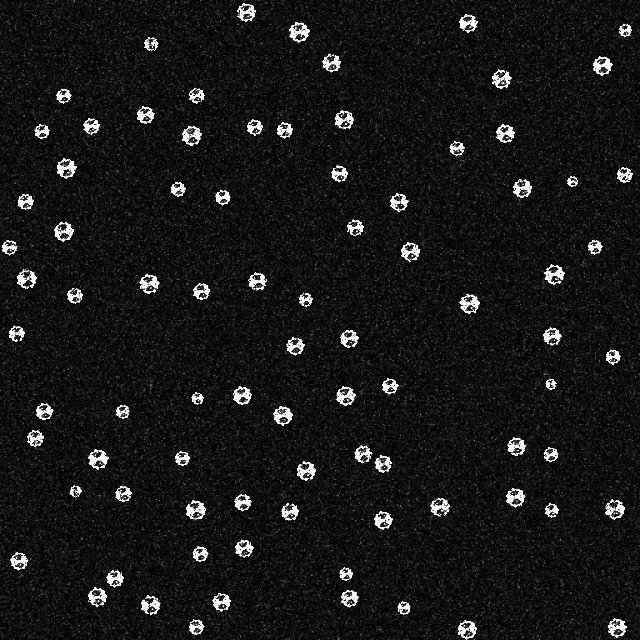
Reproduce this pattern procedurally as a Shadertoy shader.

```glsl
// Bright banded beads scattered over a dark field of fine speckle grain.

const float GRAINS = 512.0;         // speckle cells across the canvas
const float BEAD_CELLS = 12.0;      // bead grid cells across the canvas
const float BEAD_CHANCE = 0.6;      // share of grid cells holding a bead
const float BEAD_JITTER = 0.7;      // wander of a bead within its cell
const float RADIUS_MIN = 0.0085;
const float RADIUS_MAX = 0.0160;
const float LOBE_TILT = 0.2;        // lean of the dark lobes, in radians
const float FIELD_GAIN = 0.062;     // mean brightness of the field
const float LOBE_GAIN = 0.17;       // mean brightness inside the lobes
const float STREAK_GAIN = 0.9;      // brightness of the flecks in the lobes
const float BODY_GAIN = 3.2;        // drives the bead body to saturation
const float WHITE_LEVEL = 0.96;

float hash(vec2 p, float seed) {
    vec3 q = fract(vec3(p.xyx + seed * 17.31) * vec3(0.1031, 0.1030, 0.0973));
    q += dot(q, q.yzx + 33.33);
    return fract((q.x + q.y) * q.z);
}

// Exponentially distributed brightness of one grain.
float grain(vec2 cell) {
    return -log(max(hash(cell, 1.0), 0.0005));
}

// Grain cells with narrow, antialiased borders.
float speckle(vec2 uv) {
    vec2 g = uv * GRAINS - 0.5;
    vec2 cell = floor(g);
    float sharpness = max(iResolution.y / GRAINS, 1.0);
    vec2 f = clamp((fract(g) - 0.5) * sharpness + 0.5, 0.0, 1.0);
    float low = mix(grain(cell), grain(cell + vec2(1, 0)), f.x);
    float high = mix(grain(cell + vec2(0, 1)), grain(cell + vec2(1, 1)), f.x);
    return mix(low, high, f.y);
}

// Bead in unit radius: x is its coverage, y its gain.
vec2 bead(vec2 q, float blur) {
    float dist = length(q);
    float angle = atan(q.y, q.x);

    // Toothed rim
    float rim = 0.93 + 0.06 * sin(angle * 11.0) + 0.04 * sin(angle * 7.0 + 1.3);
    float cover = 1.0 - smoothstep(-blur, blur, dist - rim);

    // Dark lobes above and below the centre, pinched in the middle
    float c = cos(LOBE_TILT), s = sin(LOBE_TILT);
    vec2 t = mat2(c, -s, s, c) * q;
    float wedge = (abs(t.x) - 0.95 * abs(t.y) - 0.04) * 0.72;
    float lobe = max(max(wedge, dist - 0.77), 0.13 - abs(t.y));
    float dark = 1.0 - smoothstep(-blur, blur, lobe);

    // Bright flecks inside the lobes
    float ripple = sin(t.x * 9.0 + 0.6) * sin(t.y * 11.0);
    float fleck = smoothstep(0.4, 0.8, ripple);
    float lobeGain = mix(LOBE_GAIN, STREAK_GAIN, fleck);
    return vec2(cover, mix(BODY_GAIN, lobeGain, dark));
}

// Gain of the field with all nearby beads laid over it.
float reflectance(vec2 uv) {
    float gain = FIELD_GAIN;
    vec2 home = floor(uv * BEAD_CELLS);
    for (int y = -1; y <= 1; y++) {
        for (int x = -1; x <= 1; x++) {
            vec2 cell = home + vec2(x, y);
            if (hash(cell, 2.0) > BEAD_CHANCE) continue;
            vec2 offset = vec2(hash(cell, 3.0), hash(cell, 4.0)) - 0.5;
            vec2 centre = (cell + 0.5 + offset * BEAD_JITTER) / BEAD_CELLS;
            float size = sqrt(hash(cell, 5.0));
            float radius = mix(RADIUS_MIN, RADIUS_MAX, size);
            float blur = 0.5 / (iResolution.y * radius);
            vec2 b = bead((uv - centre) / radius, blur);
            gain = mix(gain, b.y, b.x);
        }
    }
    return gain;
}

void mainImage(out vec4 fragColor, in vec2 fragCoord) {
    vec2 uv = fragCoord / iResolution.y;
    float light = min(reflectance(uv) * speckle(uv), WHITE_LEVEL);
    fragColor = vec4(vec3(light), 1.0);
}
```
